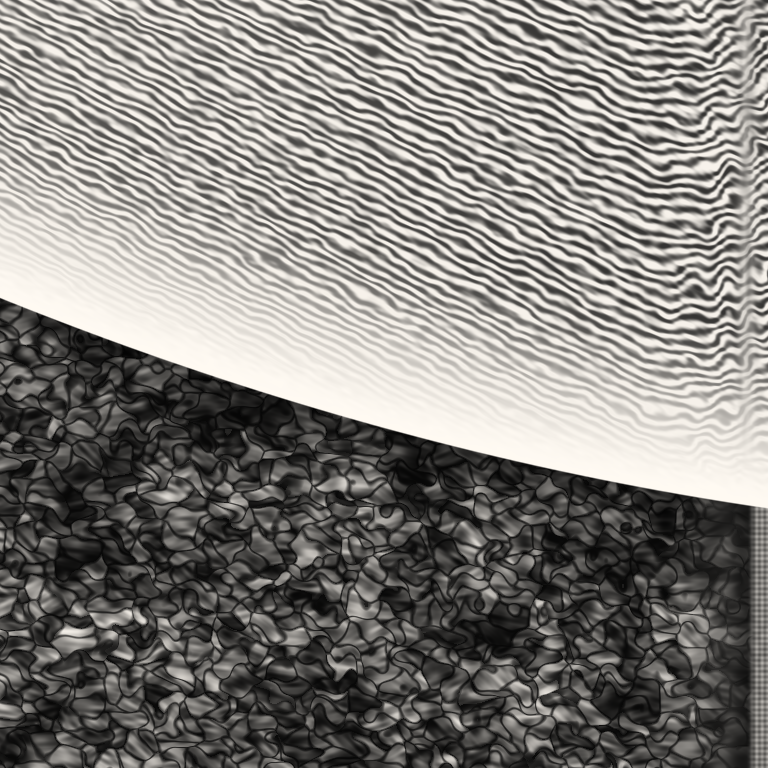
A WebGL 2 fragment shader for this texture:

```glsl
#version 300 es
precision highp float;
// A pale rippled sheet with a glowing curved rim above dark, streaked chippings.
uniform vec2 u_resolution;
out vec4 fragColor;

const vec3 WARM_TINT = vec3(1.02, 1.0, 0.97);

float hash(vec2 p) {
    vec3 q = fract(vec3(p.xyx) * 0.1031);
    q += dot(q, q.yzx + 33.33);
    return fract((q.x + q.y) * q.z);
}

float noise(vec2 p) {
    vec2 i = floor(p), f = fract(p);
    f = f * f * (3.0 - 2.0 * f);
    float low = mix(hash(i), hash(i + vec2(1, 0)), f.x);
    float high = mix(hash(i + vec2(0, 1)), hash(i + vec2(1, 1)), f.x);
    return mix(low, high, f.y);
}

vec2 rotate(vec2 p, float angle) {
    float c = cos(angle), s = sin(angle);
    return vec2(c * p.x - s * p.y, s * p.x + c * p.y);
}

// Height of the rim that divides the sheet from the chippings.
float rimHeight(float x) {
    return 0.612 - 0.403 * x + 0.129 * x * x;
}

// Slanted ripples: finer on the left and at the rim, bent level on the right.
float sheet(vec2 p, float rise) {
    float bend = max(p.x - 0.84, 0.0);
    float slant = 0.53 * p.x - 2.6 * bend * bend - 0.22 * bend;
    float frequency = mix(80.0, 62.0, p.x);
    float phase = frequency * (p.y + slant - 0.9) - 2.2 * exp(-rise / 0.1);
    vec2 grain = rotate(p, 0.48);
    float wobble = noise(grain * vec2(22, 45)) + 0.5 * noise(grain * vec2(60, 90) + 7.0);
    float turbulence = smoothstep(0.82, 0.95, p.x);
    phase += (wobble - 0.75) * mix(0.75, 1.1, turbulence);
    phase += turbulence * 0.3 * sin(p.x * 130.0 + 5.0 * noise(p * 14.0));

    float ripple = 0.5 + 0.5 * sin(6.28318 * phase);
    float fibre = noise(grain * vec2(75, 230));
    float patch_ = noise(p * 9.0 + 3.0);
    float tone = mix(ripple, fibre, 0.3 + 0.15 * patch_);
    tone = smoothstep(0.08, 0.85, tone);

    // Ripples soften along a narrow vertical seam.
    float seam = exp(-pow((p.x - 0.972) / 0.011, 2.0));
    tone = mix(tone, 0.35 + 0.5 * noise(p * vec2(160, 22)), 0.65 * seam);

    float contrast = smoothstep(0.015, 0.25, rise);
    float shade = mix(0.32, 0.2, smoothstep(0.1, 0.9, p.x));
    float body = mix(shade, 0.95, tone);
    float glow = 0.98 - 0.05 * fibre * smoothstep(0.0, 0.06, rise);
    return mix(glow, body, contrast);
}

// Irregular cells, each with its own brightness and direction of streaks.
float chippings(vec2 p) {
    vec2 warp = vec2(noise(p * 48.0), noise(p * 48.0 + 19.0)) - 0.5;
    vec2 q = rotate(p, 0.3) * vec2(34, 48) + warp * 1.3;
    vec2 cell = floor(q), nearestId = cell;
    float nearest = 9.0, second = 9.0;
    for (int j = -1; j <= 1; j++) {
        for (int i = -1; i <= 1; i++) {
            vec2 id = cell + vec2(i, j);
            vec2 centre = id + vec2(hash(id), hash(id + 41.0));
            float d = length(q - centre);
            if (d < nearest) {
                second = nearest;
                nearest = d;
                nearestId = id;
            } else {
                second = min(second, d);
            }
        }
    }
    float angle = mix(-0.5, 0.85, hash(nearestId + 11.0));
    float streak = noise(rotate(p, angle) * vec2(45, 190) + 9.0 * hash(nearestId));
    float soft = noise(p * vec2(60, 85) + 5.0);
    float gap = smoothstep(0.0, 0.3, second - nearest);
    float tone = 0.05 + 0.22 * hash(nearestId + 27.0) + 0.26 * streak + 0.24 * soft;
    tone *= mix(0.55, 1.0, gap) * mix(0.7, 1.15, noise(p * 11.0));
    return 0.03 + 1.05 * smoothstep(0.08, 0.95, tone) * 0.95;
}

// Fine diagonal mesh on the strip at the far right.
float mesh(vec2 p) {
    vec2 q = rotate(p, 0.785) * 620.0;
    return 0.5 + 0.16 * sin(q.x) * sin(q.y) + 0.1 * (noise(p * 150.0) - 0.5);
}

void main() {
    vec2 p = gl_FragCoord.xy / u_resolution;
    float pixel = 1.0 / u_resolution.y;
    float rise = p.y - rimHeight(p.x);

    // Dark ground, with contact shade below the rim and a dim right margin.
    float ground = chippings(p);
    ground *= mix(0.5, 1.0, smoothstep(0.0, 0.07, -rise));
    float margin = smoothstep(0.86, 0.96, p.x);
    ground = mix(ground, 0.13 + 0.16 * noise(p * vec2(55, 35)), 0.6 * margin);
    ground *= 1.0 - 0.45 * smoothstep(0.945, 0.975, p.x);
    float strip = smoothstep(0.973, 0.987, p.x + 0.004 * (0.34 - p.y));
    ground = mix(ground, mesh(p), strip);

    float above = smoothstep(-pixel, pixel, rise);
    float tone = mix(ground, sheet(p, max(rise, 0.0)), above);
    fragColor = vec4(clamp(tone * WARM_TINT, 0.0, 1.0), 1.0);
}
```
